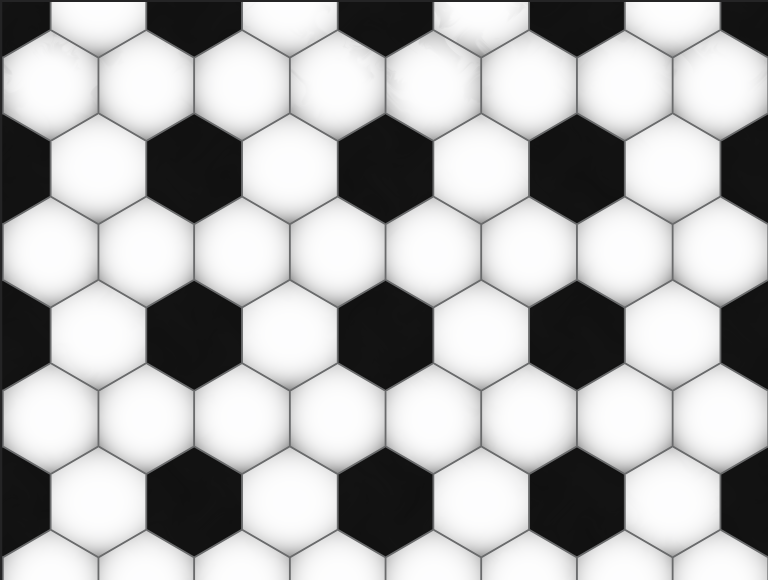
A Shadertoy shader for this pattern:

```glsl
// Layout, in canvas widths
const float PITCH = 0.1246;
const vec2 ORIGIN = vec2(0.5020, 0.3186);
const float ROW_STRETCH = 1.005;
const vec2 FRAME = vec2(0.0030, 0.0026);   // left and top strips

// Tile look, in units of the pitch
const vec2 LATTICE = vec2(1.0, 1.7320508);
const float LINE_HALF = 0.0095;
const float CORNER_RADIUS = 0.577;
const float SHADE_DEPTH = 0.33;
const float SHADE_POWER = 4.5;
const float LOWER_BIAS = 0.35;
const float CENTRE_JITTER = 0.025;
const float SMUDGE = 0.07;

const vec3 WHITE = vec3(0.994, 0.994, 0.995);
const vec3 BLACK = vec3(0.070);
const vec3 GROUT = vec3(0.41, 0.415, 0.42);
const vec3 FRAME_COLOUR = vec3(0.14, 0.14, 0.145);

vec2 hash2(vec2 p) {
    vec2 k = vec2(dot(p, vec2(127.1, 311.7)), dot(p, vec2(269.5, 183.3)));
    return fract(sin(k) * 43758.55);
}

// Offset from the nearest tile centre, pointed tops
vec2 hexLocal(vec2 p) {
    vec2 a = p - LATTICE * floor(p / LATTICE + 0.5);
    vec2 b = p - LATTICE * (floor(p / LATTICE) + 0.5);
    return dot(a, a) < dot(b, b) ? a : b;
}

float hexEdge(vec2 d) {
    d = abs(d);
    return 0.5 - max(d.x, dot(d, vec2(0.5, 0.8660254)));
}

// Layered sines, each bending the next
float wisps(vec2 p) {
    float sum = 0.0, gain = 0.5;
    for (int i = 0; i < 4; i++) {
        p += 0.6 * sin(p.yx * 1.7 + float(i));
        sum += gain * sin(p.x) * sin(p.y);
        p = mat2(1.5, 1.1, -1.1, 1.5) * p;
        gain *= 0.55;
    }
    return sum;
}

vec3 whiteTile(vec2 d, vec2 p, vec2 rnd, bool besideBlack, float wear) {
    // Soft shading towards the rim, lighter beside black tiles
    vec2 s = d + (rnd - 0.5) * CENTRE_JITTER;
    if (besideBlack) s.x *= 0.82;
    float r = length(s) / CORNER_RADIUS;
    float shade = SHADE_DEPTH * pow(r, SHADE_POWER);
    shade *= 1.0 - LOWER_BIAS * s.y / CORNER_RADIUS;

    // Faint smudges near the rim
    float rim = smoothstep(0.22, 0.5, length(d));
    float smudge = smoothstep(0.05, 0.4, wisps(p * 7.0 + rnd * 9.0));
    return WHITE - shade - SMUDGE * wear * rim * smudge;
}

void mainImage(out vec4 fragColor, in vec2 fragCoord) {
    vec2 uv = fragCoord / iResolution.x;
    float top = iResolution.y / iResolution.x;
    float pixel = 1.0 / iResolution.x;

    // Tile address
    vec2 p = (uv - ORIGIN) / (PITCH * vec2(1.0, ROW_STRETCH));
    vec2 d = hexLocal(p);
    vec2 centre = p - d;
    float row = floor(centre.y / (0.5 * LATTICE.y) + 0.5);
    float column = floor(centre.x * 2.0 + 0.5);
    bool mixedRow = mod(row, 2.0) < 0.5;
    bool isBlack = mixedRow && mod(column, 4.0) < 0.5;
    vec2 rnd = hash2(vec2(column, row));

    // Tile faces, most worn along the top
    float wear = mix(0.15, 1.0, smoothstep(top - 0.17, top - 0.09, uv.y));
    vec3 colour = isBlack ? BLACK + 0.008 * wisps(p * 5.0)
                          : whiteTile(d, p, rnd, mixedRow, wear * rnd.x);

    // Grout lines
    float aa = 0.6 * pixel / PITCH;
    float line = 1.0 - smoothstep(LINE_HALF - aa, LINE_HALF + aa, hexEdge(d));
    colour = mix(colour, GROUT, line);

    // Dark strips on the left and top
    float inside = min(uv.x - FRAME.x, top - uv.y - FRAME.y);
    colour = mix(FRAME_COLOUR, colour, smoothstep(-0.5 * pixel, 0.5 * pixel, inside));

    fragColor = vec4(clamp(colour, 0.0, 1.0), 1.0);
}
```
